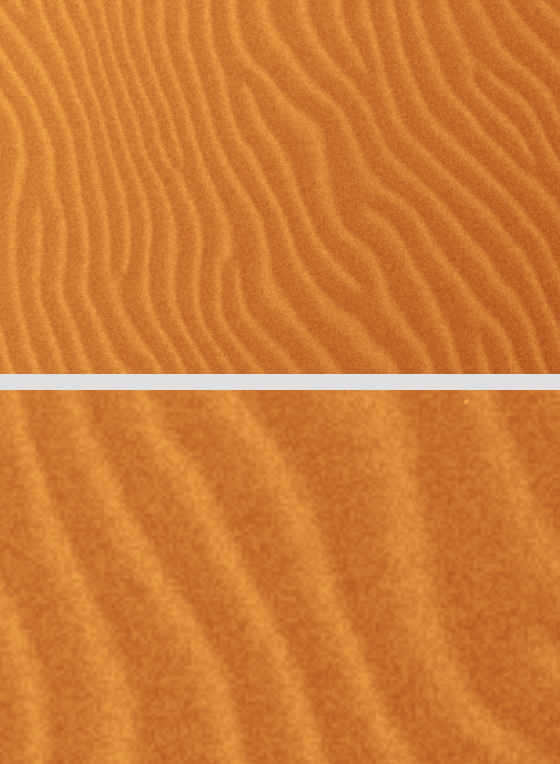
Top: the whole. Bottom: its middle third, enlarged.
A WebGL 2 fragment shader for this texture:

```glsl
#version 300 es
precision highp float;

uniform vec2 u_resolution;
out vec4 fragColor;

const float TAU = 6.2831853;
const vec3 SAND_DARK = vec3(0.70, 0.335, 0.13);
const vec3 SAND_LIGHT = vec3(0.89, 0.585, 0.255);

float hash(vec2 p) {
    vec3 q = fract(p.xyx * 0.1031);
    q += dot(q, q.yzx + 33.33);
    return fract((q.x + q.y) * q.z);
}

vec2 hash2(vec2 p) {
    return vec2(hash(p), hash(p + 57.3));
}

float valueNoise(vec2 p) {
    vec2 cell = floor(p);
    vec2 f = fract(p);
    f = f * f * (3.0 - 2.0 * f);
    float low = mix(hash(cell), hash(cell + vec2(1, 0)), f.x);
    float high = mix(hash(cell + vec2(0, 1)), hash(cell + vec2(1, 1)), f.x);
    return mix(low, high, f.y);
}

float bell(float x, float width) {
    x /= width;
    return exp(-x * x);
}

// Ripple count across the slope: steep and tight at left, wider and flatter at right
float slopePhase(vec2 p) {
    float phase = 16.0 * p.x - 2.6 * p.x * p.x + 4.0 * p.y + 2.2 * p.x * p.y;
    phase += 1.5 * valueNoise(p * 2.1 + 3.7);
    phase += 1.1 * valueNoise(p * 4.3 + 11.2);
    return phase + 0.25 * valueNoise(p * 11.0 + 23.5);
}

// Forks where one crest ends: x is the added phase, y fades the crest at each fork
vec2 forks(vec2 p) {
    vec2 result = vec2(0.0, 1.0);
    for (int i = 0; i < 12; i++) {
        vec2 cell = vec2(i % 4, i / 4);
        vec2 centre = (cell + 0.15 + 0.7 * hash2(cell + 8.0)) * vec2(0.38, 0.34);
        vec2 d = p - centre;
        float turn = mod(cell.x + cell.y, 2.0) * 2.0 - 1.0;
        result.x += turn * atan(d.y, d.x + 1e-5) / TAU;
        result.y *= mix(0.35, 1.0, smoothstep(0.0, 0.045, length(d)));
    }
    return result;
}

// Soft windward side, tighter lee side with a faint shade behind the crest
float rippleTone(float phase, float strength) {
    float d = fract(phase) - 0.5;
    float crest = bell(d, d < 0.0 ? 0.24 : 0.17);
    float shade = bell(d - 0.24, 0.12);
    return strength * (0.42 * crest - 0.09 * shade);
}

float grainTone(vec2 p) {
    float fine = valueNoise(p * 310.0) - 0.5;
    float coarse = valueNoise(p * 150.0 + 41.0) - 0.5;
    return 0.36 * fine + 0.20 * coarse;
}

// Rare pale or dark grains
float speckTone(vec2 p, float density) {
    vec2 q = p * density;
    vec2 cell = floor(q);
    float present = step(0.9988, hash(cell + 5.0));
    vec2 centre = 0.3 + 0.4 * hash2(cell + 19.0);
    float disc = 1.0 - smoothstep(0.1, 0.3, length(fract(q) - centre));
    return present * disc * (hash(cell + 71.0) > 0.5 ? 0.7 : -0.7);
}

void main() {
    vec2 p = gl_FragCoord.xy / u_resolution.y;

    // Ripples
    vec2 fork = forks(p);
    float strength = fork.y * mix(0.8, 1.15, valueNoise(p * 3.0 + 31.0));
    float ripple = rippleTone(slopePhase(p) + fork.x, strength);

    // Light falling off toward the lower right
    float light = dot(p - vec2(0.75, 0.5), vec2(-0.27, 0.16));
    float tone = 0.43 + light + ripple + grainTone(p) + speckTone(p, 100.0);

    fragColor = vec4(mix(SAND_DARK, SAND_LIGHT, clamp(tone, -0.15, 1.2)), 1.0);
}
```
